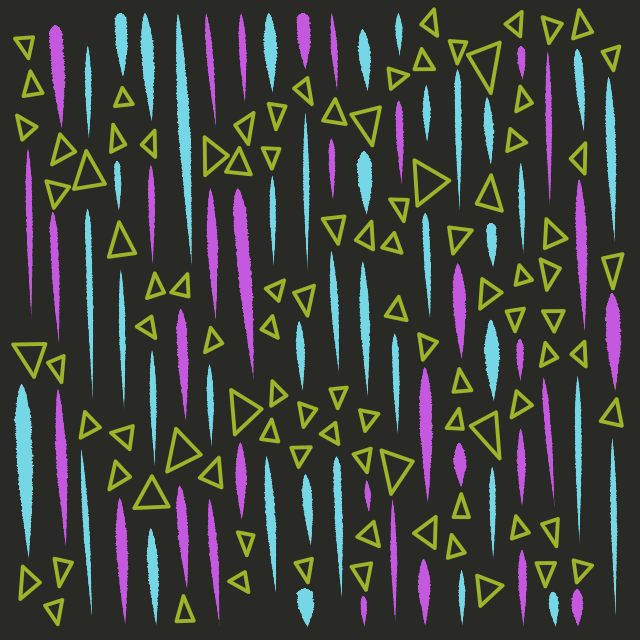
This pattern is drawn by a WebGL 1 fragment shader. Its source:

```glsl
precision highp float;
// Fuzzy, tapered brush strokes and small outlined triangles on charcoal.
// Each column holds a chain of jittered nodes: triangles sit on the nodes,
// and a stroke fills the span between each node and the next one.
uniform vec2 u_resolution;

const float COLUMNS = 20.0;
const float MARGIN = 0.02;
const float COLUMN_WIDTH = (1.0 - 2.0 * MARGIN) / COLUMNS;

float hash(vec2 id, float salt) {
  return fract(sin(dot(vec3(id, salt), vec3(127.1, 311.7, 74.7))) * 43758.5);
}

vec2 gradient(vec2 cell) {
  float angle = 6.2832 * hash(cell, 0.37);
  return vec2(cos(angle), sin(angle));
}

float gradientNoise(vec2 p) {
  vec2 i = floor(p), f = p - i;
  vec2 u = f * f * f * (f * (f * 6.0 - 15.0) + 10.0);
  vec2 e = vec2(1.0, 0.0);
  float low = mix(dot(gradient(i), f), dot(gradient(i + e), f - e), u.x);
  float high = mix(dot(gradient(i + e.yx), f - e.yx),
                   dot(gradient(i + 1.0), f - 1.0), u.x);
  return mix(low, high, u.y);
}

// Column spacing (x) and phase (y) of the node chain
vec2 chain(float column) {
  vec2 id = vec2(column, 0.5);
  return vec2(mix(0.21, 0.33, hash(id, 1.0)), hash(id, 2.0));
}

// Node height, triangle radius, and 1 where the node carries a pair
vec3 node(vec2 id) {
  vec2 c = chain(id.x);
  float y = c.x * (id.y + 0.6 * hash(id, 3.0) - c.y);
  float isPair = step(0.65, hash(id, 4.0));
  float size = hash(id, 5.0);
  return vec3(y, mix(0.019, mix(0.038, 0.024, isPair), size * size), isPair);
}

float halfGap(vec3 n) {
  return mix(1.15 * n.y + 0.01, 0.064, n.z);
}

float segmentDistance(vec2 p, vec2 a, vec2 b) {
  vec2 ab = b - a;
  return length(p - a - ab * clamp(dot(p - a, ab) / dot(ab, ab), 0.0, 1.0));
}

vec2 corner(vec2 id, float index) {
  float facing = 1.5708 * sign(hash(id, 6.0) - 0.5) + hash(id, 7.0) - 0.5;
  float angle = facing + 2.0944 * index + 0.5 * (hash(id, 8.0 + index) - 0.5);
  return vec2(0.85 * cos(angle), 1.15 * sin(angle))
       * mix(0.85, 1.12, hash(id, 12.0 + index));
}

float triangleOutline(vec2 p, vec2 id, float radius) {
  vec2 a = corner(id, 0.0) * radius;
  vec2 b = corner(id, 1.0) * radius;
  vec2 c = corner(id, 2.0) * radius;
  return min(segmentDistance(p, a, b),
             min(segmentDistance(p, b, c), segmentDistance(p, c, a)));
}

void main() {
  vec2 p = gl_FragCoord.xy / u_resolution;
  float pixel = 1.0 / min(u_resolution.x, u_resolution.y);
  float softness = max(0.0016, pixel);
  float bristle = gradientNoise(p * vec2(160.0, 380.0))
                + 0.6 * gradientNoise(p * vec2(110.0, 130.0));
  vec3 cyan = vec3(0.46, 0.84, 0.90), violet = vec3(0.77, 0.35, 0.88);
  vec3 color = vec3(0.16, 0.16, 0.15);
  float outline = 1.0;

  for (int dx = -1; dx <= 1; dx++) {
    float column = floor((p.x - MARGIN) / COLUMN_WIDTH) + float(dx);
    if (column < 0.0 || column >= COLUMNS) continue;
    float centerX = MARGIN + (column + 0.5) * COLUMN_WIDTH;
    vec2 c = chain(column);
    for (int dk = -1; dk <= 1; dk++) {
      vec2 id = vec2(column, floor(p.y / c.x + c.y) + float(dk));
      vec3 lower = node(id), upper = node(id + vec2(0.0, 1.0));

      // Stroke: quick rise at the top, long taper to the bottom tip
      float bottom = max(lower.x + halfGap(lower), MARGIN);
      float top = min(upper.x - halfGap(upper), 1.0 - MARGIN);
      float span = top - bottom;
      if (span > 0.045) {
        float t = (top - p.y) / span;
        float weight = hash(id, 20.0);
        float rise = mix(0.06, 0.4, hash(id, 21.0));
        float width = mix(0.0055, 0.0135, weight * weight)
                    * sqrt(clamp(t / rise, 0.0, 1.0))
                    * pow(clamp((1.0 - t) / 0.5, 0.0, 1.0), 0.8);
        float lean = mix(0.01, 0.09, hash(id, 22.0));
        float x = p.x - centerX - 0.012 * (hash(id, 23.0) - 0.5)
                + lean * (p.y - 0.5 * (top + bottom));
        float cover = smoothstep(0.0, softness,
                                 width * (1.0 + 0.24 * bristle) - abs(x));
        float isCyan = step(0.53, hash(id, 24.0) + 1.5 * (span - 0.18));
        color = mix(color, mix(violet, cyan, isCyan), cover);
      }

      // One triangle on the node, or a pair stacked around it
      for (int k = 0; k < 2; k++) {
        float side = (2.0 * float(k) - 1.0) * lower.z;
        vec2 center = vec2(centerX + 0.005 * side, lower.x + 0.031 * side);
        float inset = 0.012 + 1.15 * lower.y;
        if (abs(center.y - 0.5) > 0.5 - inset) continue;
        center.x = clamp(center.x, inset, 1.0 - inset);
        outline = min(outline, triangleOutline(p - center, id + 0.3 * side, lower.y));
      }
    }
  }

  float ink = 1.0 - smoothstep(-0.7 * pixel, 0.7 * pixel, outline - 0.003);
  gl_FragColor = vec4(mix(color, vec3(0.62, 0.71, 0.16), ink), 1.0);
}
```
